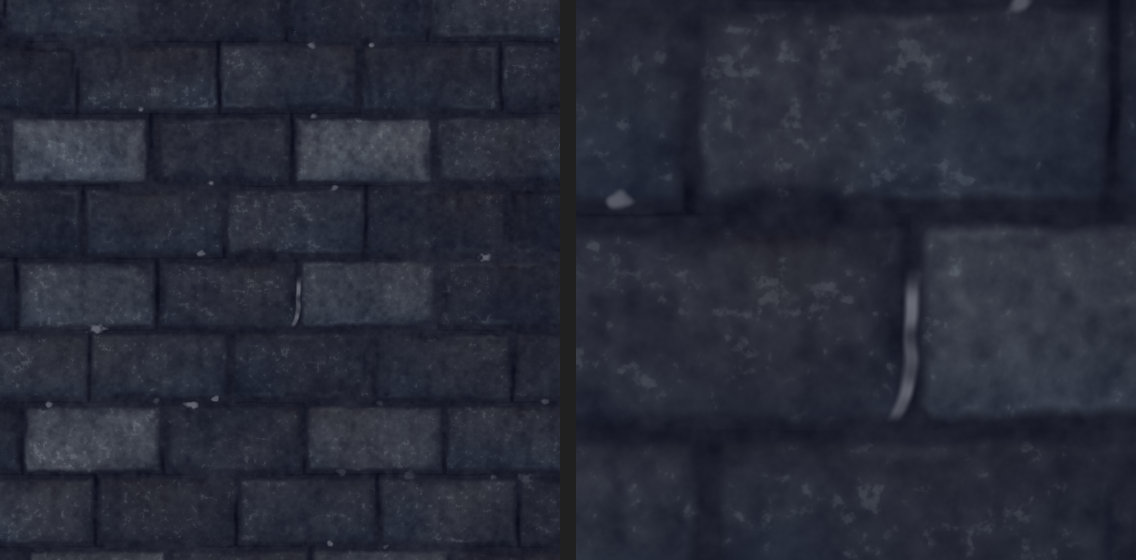
Left: the whole. Right: its middle third, enlarged.
Write a three.js fragment shader that draws this texture.

```glsl
// Weathered slate courses in running bond: ragged dark joints, a slow sideways
// drift per course, and a tone for each slate from a hash. Value noise adds
// mottling, streaks and grain; pale chips lie scattered along the courses.
varying vec2 vUv;

#define GRID vec2(3.97, 7.76)          // slates across, courses down
#define COURSE_START 0.424             // part of the top course cut off
#define DRIFT 0.021                    // sideways shift per course, in slates
#define JOINT vec2(0.0080, 0.0098)     // half joint widths
#define SOFTNESS 0.0045                // blur of the slate edges
#define MOTTLE 0.58                    // strength of the surface wear
#define CHIPS 22                       // pale fragments along the courses
#define SLIVER_SLATE vec2(2.0, 4.0)    // slate with a pale broken left edge
#define DARK vec3(0.098, 0.108, 0.158)
#define LIGHT vec3(0.320, 0.342, 0.380)
#define CHIP_COLOR vec3(0.43, 0.44, 0.48)

float hash(vec2 p) {
  return fract(sin(dot(p, vec2(127.1, 311.7))) * 43758.5);
}

float noise(vec2 p) {
  vec2 i = floor(p), f = fract(p);
  f = f * f * (3.0 - 2.0 * f);
  return mix(mix(hash(i), hash(i + vec2(1.0, 0.0)), f.x),
             mix(hash(i + vec2(0.0, 1.0)), hash(i + vec2(1.0, 1.0)), f.x), f.y);
}

// Octaves are turned against each other to hide the noise lattice
float fbm(vec2 p) {
  float sum = 0.0, amp = 0.5;
  for (int i = 0; i < 4; i++) {
    sum += amp * noise(p);
    p = mat2(0.8, 0.6, -0.6, 0.8) * p * 1.9 + 17.3;
    amp *= 0.55;
  }
  return sum / 1.01;
}

float roundedBox(vec2 p, vec2 halfSize, float radius) {
  vec2 q = abs(p) - halfSize + radius;
  return length(max(q, 0.0)) + min(max(q.x, q.y), 0.0) - radius;
}

// Small ragged fragments resting on the course lines
float chipMask(vec2 p) {
  float mask = 0.0;
  for (int i = 0; i < CHIPS; i++) {
    float k = float(i) + 1.0;
    float course = 1.0 + floor(hash(vec2(k, 3.0)) * 8.0);
    vec2 center = vec2(hash(vec2(k, 7.0)),
                       (course - COURSE_START) / GRID.y + 0.016 * (hash(vec2(k, 11.0)) - 0.5));
    vec2 size = mix(vec2(0.006, 0.005), vec2(0.015, 0.008), pow(hash(vec2(k, 19.0)), 3.0));
    float d = length((p - center) / size) + 1.1 * (noise(p * 150.0) - 0.5);
    mask = max(mask, smoothstep(1.3, 0.3, d) * mix(0.25, 0.85, hash(vec2(k, 23.0))));
  }
  return mask;
}

void main() {
  vec2 p = vec2(vUv.x, 1.0 - vUv.y);   // measured from the top, course by course
  vec2 wobble = vec2(noise(p * 38.0), noise(p * 38.0 + 51.0)) - 0.5;
  vec2 q = p + 0.003 * wobble;

  // Slate layout
  float y = q.y * GRID.y + COURSE_START;
  float course = floor(y);
  float x = q.x * GRID.x - 0.03 - DRIFT * course - 0.5 * mod(course, 2.0);
  vec2 id = vec2(floor(x), course);
  vec2 local = (vec2(fract(x), fract(y)) - 0.5) / GRID;
  vec2 jitter = 0.004 * (vec2(hash(id + 31.0), hash(id + 47.0)) - 0.5);
  float grain = fbm(p * 72.0) - 0.5;
  float edge = roundedBox(local - jitter, 0.5 / GRID - JOINT, 0.004);
  edge += 0.008 * grain + 0.003 * (noise(p * 24.0) - 0.5);
  float slate = smoothstep(SOFTNESS, -SOFTNESS, edge);
  float inner = smoothstep(0.0, -0.022, edge);

  // Tone of each slate; alternate slates on even courses run paler
  float pale = (1.0 - mod(id.x, 2.0)) * (1.0 - mod(course, 2.0)) * step(1.0, course);
  float tone = 0.10 + 0.23 * hash(id + 5.0) + pale * (0.23 + 0.26 * hash(id + 13.0));
  tone *= 1.10 - 0.22 * p.x;

  // Wear: clouds, vertical streaks, fine grain and bright flecks
  float clouds = fbm(p * vec2(13.0, 15.0) + id * 7.3) - 0.5;
  float streaks = noise(p * vec2(95.0, 18.0) + id * 3.1) - 0.5;
  float speck = fbm(p * 125.0 + 9.0) - 0.5;
  float wear = MOTTLE * (0.9 * clouds + 0.24 * streaks + 0.75 * grain + 0.55 * speck);
  float fleck = smoothstep(0.16, 0.36, speck + 0.4 * clouds);
  tone = tone * (0.78 + 0.30 * inner) + wear * (0.45 + 1.1 * tone) + 0.24 * fleck;

  // Bruised patches along the edges: some crumble into the joint, some catch light
  float rim = smoothstep(-0.011, -0.003, edge);
  float crumble = noise(p * 17.0 + 37.0);
  tone += rim * (0.16 * smoothstep(0.60, 0.90, crumble) - 0.12 * smoothstep(0.45, 0.20, crumble));

  // Joints: silted up in places, with a blacker core elsewhere
  float silt = smoothstep(0.50, 0.80, noise(p * 8.0 + 71.0));
  float jointTone = 0.03 + 0.12 * silt + 0.30 * grain + 0.14 * clouds + 0.22 * speck;
  vec2 gap = (0.5 - abs(fract(vec2(x, y)) - 0.5)) / GRID;
  float core = smoothstep(0.006, 0.001, min(gap.x, gap.y + 0.003));
  jointTone -= 0.20 * core * smoothstep(0.45, 0.75, noise(p * 13.0 + 4.0));
  vec3 color = mix(DARK, LIGHT, max(mix(jointTone, tone, slate), -0.22));

  // Brownish upper edges, bluer lower edges
  float warmth = noise(p * 11.0 + 23.0) - 0.5 - 7.0 * local.y;
  color += slate * warmth * vec3(0.014, 0.002, -0.012);

  // Pale fragments and the curved sliver
  color = mix(color, CHIP_COLOR, chipMask(p));
  vec2 s = p * GRID - SLIVER_SLATE + vec2(0.0, COURSE_START);
  s.x -= 0.03 + DRIFT * SLIVER_SLATE.y + 0.5 * mod(SLIVER_SLATE.y, 2.0);
  float bend = 0.002 - 0.06 * pow(clamp(s.y, 0.0, 1.0), 7.0) + 0.012 * (noise(p * 60.0) - 0.5);
  float sliver = smoothstep(0.0060, 0.0015, abs(s.x - bend) / GRID.x);
  sliver *= smoothstep(0.22, 0.42, s.y) * smoothstep(0.97, 0.90, s.y);
  color = mix(color, CHIP_COLOR, sliver * (0.35 + 0.6 * noise(p * 90.0)));

  gl_FragColor = vec4(clamp(color, 0.0, 1.0), 1.0);
}
```
